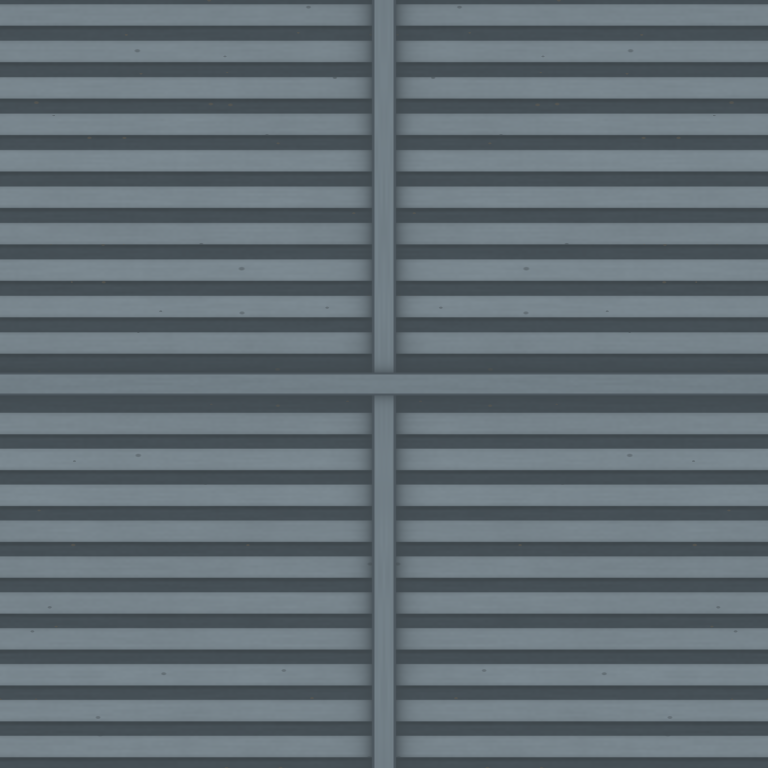
A three.js fragment shader for this texture:

```glsl
// Painted metal louvre: two stacks of ten horizontal slats split by a crossing pair of raised bars.
varying vec2 vUv;

const vec3 SLAT = vec3(0.472, 0.522, 0.552);
const vec3 BAR = vec3(0.445, 0.495, 0.525);
const vec3 EDGE = vec3(0.33, 0.37, 0.40);
const vec3 GAP = vec3(0.272, 0.310, 0.334);
const vec3 DEEP = vec3(0.245, 0.278, 0.297);
const vec3 RUST = vec3(0.37, 0.35, 0.31);

const float SOFT = 0.0012;
const float SLAT_HALF = 0.0139;
const float BAR_HALF = 0.0148;
const float MIDDLE_SLAT = 0.4720;  // distance below the bar to slat 9
const float LOWER_PITCH = 0.04673;
const float UPPER_PITCH = 0.04746;

float hash(vec2 p) {
  return fract(sin(dot(p, vec2(127.1, 311.7))) * 43758.5453);
}

// Value noise that wraps after a whole number of cells.
float noise(vec2 uv, vec2 cells) {
  vec2 p = uv * cells;
  vec2 i = floor(p);
  vec2 f = fract(p);
  f = f * f * (3.0 - 2.0 * f);
  vec2 a = mod(i, cells);
  vec2 b = mod(i + 1.0, cells);
  return mix(mix(hash(a), hash(vec2(b.x, a.y)), f.x),
             mix(hash(vec2(a.x, b.y)), hash(b), f.x), f.y);
}

float band(float d, float halfWidth) {
  return 1.0 - smoothstep(halfWidth - SOFT, halfWidth + SOFT, abs(d));
}

// Shadow that fades away from the side of a bar.
float contactShadow(float d, float reach) {
  return exp(-max(d - BAR_HALF, 0.0) / reach);
}

// Sparse small flecks, each kept inside its own cell.
float flecks(vec2 uv, float cells, float chance) {
  vec2 id = floor(uv * cells);
  vec2 centre = 0.3 + 0.4 * vec2(hash(id + 3.1), hash(id + 7.7));
  vec2 d = (fract(uv * cells) - centre) * vec2(0.6, 1.0);
  float size = mix(0.05, 0.12, hash(id + 5.3));
  return step(hash(id), chance) * (1.0 - smoothstep(size * 0.3, size, length(d)));
}

// Flat face with thin dark rims.
vec3 barColor(float d, float grain) {
  vec3 face = BAR * (1.0 + 0.05 * (grain - 0.5));
  return mix(EDGE * 0.92, face, band(d, BAR_HALF - 0.0024));
}

// Slats and gaps; below is the wrapped distance down from the horizontal bar.
vec3 louvre(float below, float grain, float smudge) {
  float m = below - MIDDLE_SLAT;
  float k = 9.0 + min(m, 0.0) / LOWER_PITCH + max(m, 0.0) / UPPER_PITCH;
  float index = clamp(floor(k + 0.5), 0.0, 19.0);
  float d = (k - index) * mix(LOWER_PITCH, UPPER_PITCH, step(0.0, m));

  float tone = 1.0 + 0.025 * (hash(vec2(index, 4.0)) - 0.5);
  tone += 0.045 * (grain - 0.5) + 0.04 * (smudge - 0.5);
  vec3 face = SLAT * tone;
  face *= 1.0 - 0.05 * smoothstep(0.6, 1.0, abs(d) / SLAT_HALF);

  float underside = smoothstep(0.013, 0.015, d) * (1.0 - smoothstep(0.016, 0.021, d));
  vec3 gap = mix(GAP, DEEP, underside) * (1.0 + 0.06 * (grain - 0.5));
  return mix(gap, face, band(d, SLAT_HALF));
}

void main() {
  // Wear is mirrored about the vertical bar.
  float across = abs(vUv.x - 0.5);
  vec2 wearUv = vec2(across, vUv.y);
  float below = fract(0.5 - vUv.y);
  float fromBar = min(below, 1.0 - below);

  // Brushed grain and broad smudges
  float grain = 0.6 * noise(wearUv, vec2(24.0, 320.0)) + 0.4 * noise(wearUv, vec2(180.0, 256.0));
  float uprightGrain = noise(wearUv, vec2(320.0, 20.0));
  float smudge = 0.6 * noise(wearUv, vec2(12.0, 16.0)) + 0.4 * noise(wearUv, vec2(50.0, 40.0));

  // Louvre with chips, pale dust and rust
  vec3 color = louvre(below, grain, smudge);
  float lit = smoothstep(0.30, 0.45, color.g);
  color = mix(color, color * 0.82, lit * flecks(wearUv, 36.0, 0.07));
  color = mix(color, RUST, 0.55 * (1.0 - lit) * flecks(wearUv + 0.013, 44.0, 0.10));
  color = mix(color, DEEP, 0.75 * contactShadow(across, 0.011));
  color = mix(color, DEEP, 0.80 * contactShadow(fromBar, 0.008));

  // Vertical bar, shaded where it passes under the horizontal one
  vec3 upright = barColor(across, uprightGrain);
  upright = mix(upright, DEEP, 0.6 * contactShadow(fromBar, 0.008));
  color = mix(color, upright, band(across, BAR_HALF + 0.0008));

  // Horizontal bar on top
  color = mix(color, barColor(fromBar, grain), band(fromBar, BAR_HALF));
  gl_FragColor = vec4(color, 1.0);
}
```
